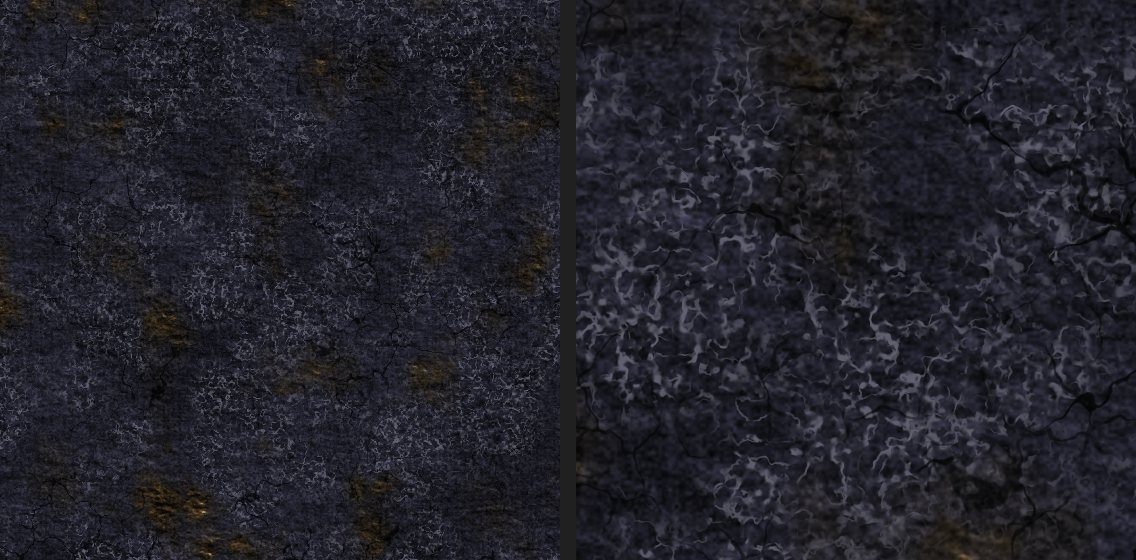
Left: the whole. Right: its middle third, enlarged.
Reproduce this texture procedurally as a three.js fragment shader.

```glsl
#define BASE_BLUE vec3(0.114, 0.113, 0.154)
#define VEIN_PALE vec3(0.40, 0.40, 0.46)
#define STAIN_BROWN vec3(0.122, 0.113, 0.108)
#define RUST_OCHRE vec3(0.165, 0.125, 0.065)
#define GLINT_GOLD vec3(0.60, 0.50, 0.33)
#define VEIN_SCALE 54.0
#define CRACK_SCALE 10.0
#define PATCH_SCALE 9.5
#define BUMP_SCALE 60.0
#define GRAIN_SCALE 290.0

varying vec2 vUv;

float hash(vec2 p) {
  return fract(sin(dot(p, vec2(127.1, 311.7))) * 43758.5453);
}

vec2 hash2(vec2 p) {
  return vec2(hash(p), hash(p + 37.3));
}

float noise(vec2 p) {
  vec2 i = floor(p);
  vec2 f = fract(p);
  f = f * f * (3.0 - 2.0 * f);
  return mix(mix(hash(i), hash(i + vec2(1.0, 0.0)), f.x),
             mix(hash(i + vec2(0.0, 1.0)), hash(i + vec2(1.0, 1.0)), f.x), f.y);
}

float fbm(vec2 p) {
  float sum = 0.0;
  float amp = 0.533;
  for (int i = 0; i < 4; i++) {
    sum += amp * noise(p);
    p = mat2(1.6, 1.2, -1.2, 1.6) * p + 13.7;
    amp *= 0.5;
  }
  return sum;
}

// Gap between the two nearest cell points: zero on cell borders
float cellBorder(vec2 p) {
  vec2 cell = floor(p);
  float nearest = 8.0;
  float second = 8.0;
  for (int y = -1; y <= 1; y++) {
    for (int x = -1; x <= 1; x++) {
      vec2 c = cell + vec2(float(x), float(y));
      float d = length(c + hash2(c) - p);
      second = min(second, max(nearest, d));
      nearest = min(nearest, d);
    }
  }
  return second - nearest;
}

// Thin broken lines along warped cell borders
float cracks(vec2 uv, float scale, float width) {
  vec2 warp = vec2(fbm(uv * 30.0), fbm(uv * 30.0 + 51.0)) - 0.5;
  float line = 1.0 - smoothstep(width * 0.3, width, cellBorder(uv * scale + warp * scale * 0.05));
  return line * smoothstep(0.45, 0.65, fbm(uv * scale * 0.9 + 71.0));
}

// Thread-like contours of a fractal field
float veins(vec2 uv, float scale) {
  float field = fbm(uv * scale);
  return 1.0 - smoothstep(0.012, 0.062, abs(field - 0.5));
}

float bumpHeight(vec2 uv) {
  return fbm(uv * BUMP_SCALE * vec2(0.7, 1.1));
}

void main() {
  vec2 uv = vUv;

  // Broad fields
  float cloud = fbm(uv * 10.0 + 5.0);
  float patches = fbm(uv * PATCH_SCALE * vec2(1.1, 0.95) + 23.0);
  float stain = smoothstep(0.49, 0.68, patches);
  float rust = smoothstep(0.64, 0.79, patches + 0.2 * (fbm(uv * 40.0) - 0.5));

  // Grain with faint upright and level threads
  float grain = noise(uv * GRAIN_SCALE) + noise(uv * GRAIN_SCALE * 1.7 + 9.0) - 1.0;
  float threads = noise(uv * vec2(270.0, 60.0)) + noise(uv * vec2(60.0, 270.0)) - 1.0;

  // Relief lit from the upper right
  vec2 toLight = vec2(0.0007, 0.0014);
  float slope = (bumpHeight(uv - toLight) - bumpHeight(uv + toLight)) * 4.5;

  // Stone, stains and rust
  vec3 color = mix(BASE_BLUE, STAIN_BROWN, stain * 0.8);
  color = mix(color, RUST_OCHRE, rust * 0.85);
  color *= 0.98 + 0.7 * (cloud - 0.5) + 0.6 * grain + 0.3 * threads;
  color *= clamp(1.0 + slope * mix(0.45, 1.3, max(rust, stain * 0.35)), 0.2, 2.2);

  // Pale veins, broken into specks
  float veinCover = smoothstep(0.24, 0.68, fbm(uv * 13.0 + 41.0)) * (1.0 - 0.7 * stain);
  float specks = smoothstep(0.25, 0.75, noise(uv * GRAIN_SCALE * 0.85 + 17.0));
  float vein = max(veins(uv, VEIN_SCALE), 0.75 * veins(uv + 3.7, VEIN_SCALE * 1.5));
  color = mix(color, VEIN_PALE, vein * veinCover * (0.15 + 0.75 * specks));

  // Dark cracks, coarse and fine
  float crack = max(cracks(uv, CRACK_SCALE, 0.035), 0.7 * cracks(uv + 8.0, CRACK_SCALE * 2.4, 0.075));
  color *= 1.0 - 0.7 * crack;

  // Glints on the lit rust bumps
  float glint = smoothstep(0.4, 1.1, slope) * max(rust, 0.2 * stain);
  color += GLINT_GOLD * glint * (0.3 + 0.5 * specks);

  gl_FragColor = vec4(max(color, 0.0), 1.0);
}
```
